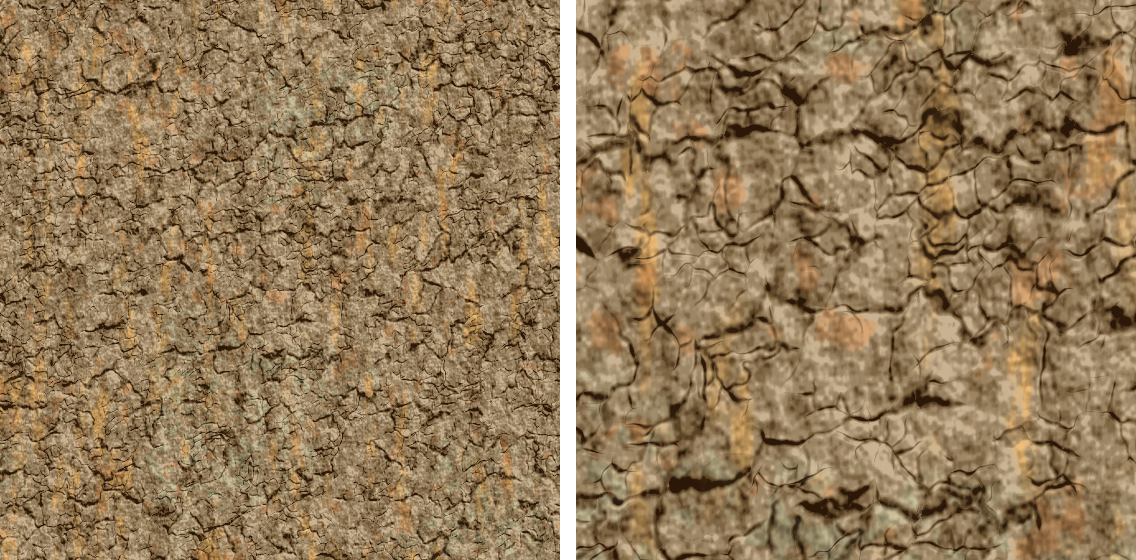
Left: the whole. Right: its middle third, enlarged.
This texture is drawn by a three.js fragment shader. Its source:

```glsl
// Weathered tree bark: small ragged plates split by thin dark cracks, with
// narrow ochre vertical streaks, rust flakes and traces of pale lichen. Warped
// Voronoi borders and fractal noise form a height field lit from the upper right.

varying vec2 vUv;

const vec3 CRACK = vec3(0.17, 0.09, 0.03);
const vec3 DEEP = vec3(0.36, 0.27, 0.15);
const vec3 SHADE = vec3(0.50, 0.40, 0.27);
const vec3 BARK = vec3(0.61, 0.52, 0.39);
const vec3 PALE = vec3(0.79, 0.70, 0.57);
const vec3 OCHRE = vec3(0.77, 0.58, 0.32);
const vec3 RUST = vec3(0.70, 0.45, 0.24);
const vec3 LICHEN = vec3(0.63, 0.64, 0.51);

float hash(vec2 p) {
  vec3 q = fract(p.xyx * 0.1031);
  q += dot(q, q.yzx + 33.33);
  return fract((q.x + q.y) * q.z);
}

vec2 hash2(vec2 p) {
  return vec2(hash(p), hash(p + 71.7));
}

float noise(vec2 p) {
  vec2 cell = floor(p);
  vec2 f = fract(p);
  f = f * f * (3.0 - 2.0 * f);
  float low = mix(hash(cell), hash(cell + vec2(1.0, 0.0)), f.x);
  float high = mix(hash(cell + vec2(0.0, 1.0)), hash(cell + 1.0), f.x);
  return mix(low, high, f.y);
}

float fbm(vec2 p) {
  float sum = 0.0;
  float amplitude = 0.53;
  for (int i = 0; i < 4; i++) {
    sum += amplitude * noise(p);
    p = mat2(1.6, 1.2, -1.2, 1.6) * p + 17.3;
    amplitude *= 0.5;
  }
  return sum;
}

// Voronoi plates: x = distance to border, y = plate value, z = border levelness
vec3 plates(vec2 p) {
  vec2 cell = floor(p);
  vec2 nearest = vec2(8.0);
  vec2 owner = cell;
  for (int y = -1; y <= 1; y++) {
    for (int x = -1; x <= 1; x++) {
      vec2 id = cell + vec2(float(x), float(y));
      vec2 r = id + 0.1 + 0.8 * hash2(id) - p;
      if (dot(r, r) < dot(nearest, nearest)) {
        nearest = r;
        owner = id;
      }
    }
  }
  vec2 border = vec2(8.0, 0.0);
  for (int y = -1; y <= 1; y++) {
    for (int x = -1; x <= 1; x++) {
      vec2 id = cell + vec2(float(x), float(y));
      vec2 r = id + 0.1 + 0.8 * hash2(id) - p;
      vec2 gap = r - nearest;
      if (dot(gap, gap) > 0.0001) {
        vec2 normal = normalize(gap);
        float d = dot(0.5 * (r + nearest), normal);
        if (d < border.x) border = vec2(d, abs(normal.y));
      }
    }
  }
  return vec3(border.x, hash(owner + 5.5), border.y);
}

// Crack depth along a plate border; level cracks are the deepest
float crack(vec3 plate, float width) {
  float line = 1.0 - smoothstep(0.0, width + 0.02, plate.x);
  return line * mix(0.45, 1.0, plate.z) * smoothstep(0.0, 0.06, width);
}

// x = rough surface, y = crack depth, z = plate brightness
vec3 surface(vec2 p) {
  vec2 warp = vec2(fbm(p * vec2(26.0, 20.0)), fbm(p * vec2(24.0, 28.0) + 40.0)) - 0.5;
  vec2 ragged = vec2(noise(p * 120.0), noise(p * 120.0 + 31.0)) - 0.5;
  vec2 q = p + 0.034 * warp + 0.006 * ragged;
  q.x -= 0.25 * q.y;
  vec3 large = plates(q * vec2(27.0, 19.0));
  vec3 small = plates(q * vec2(58.0, 50.0) + 9.0);
  float cracks = crack(large, 0.12 * smoothstep(0.3, 0.8, noise(p * 33.0 + 3.0)));
  cracks = max(cracks, 0.75 * crack(small, 0.14 * smoothstep(0.35, 0.85, noise(p * 42.0 + 60.0))));
  // Slanted fissures, broken into short runs
  float fissure = 1.0 - smoothstep(0.0, 0.036, abs(noise(q * vec2(15.0, 9.0) + 20.0) - 0.5));
  cracks = max(cracks, 0.9 * fissure * smoothstep(0.56, 0.8, noise(p * 25.0 + 80.0)));
  float plateTone = 0.14 * (large.y - 0.5) + 0.13 * (small.y - 0.5);
  return vec3(fbm(p * vec2(88.0, 58.0)), cracks, plateTone);
}

vec3 barkRamp(float tone) {
  vec3 color = mix(CRACK, DEEP, smoothstep(0.0, 0.2, tone));
  color = mix(color, SHADE, smoothstep(0.2, 0.4, tone));
  color = mix(color, BARK, smoothstep(0.4, 0.6, tone));
  return mix(color, PALE, smoothstep(0.6, 0.92, tone));
}

void main() {
  vec2 p = vUv;
  vec3 here = surface(p);
  vec3 lit = surface(p + vec2(0.0014, 0.0028));
  float relief = 1.1 * (here.x - lit.x) + 0.2 * (lit.y - here.y);

  // Fine grain, level striations and faint upright ribs
  float grain = 0.36 * (noise(p * 340.0) - 0.5) + 0.24 * (noise(p * vec2(110.0, 290.0)) - 0.5);
  float ribs = 0.16 * (noise(p * vec2(75.0, 13.0) + 7.0) - 0.5);
  float tone = 0.605 + here.z + 0.5 * (here.x - 0.5) + grain + ribs + relief - 0.5 * here.y;
  vec3 color = barkRamp(tone);

  // Coloured growths keep the light and dark of the bark below
  float light = clamp(0.52 + 0.78 * tone, 0.25, 1.3);
  float wander = 1.2 * fbm(p * vec2(14.0, 18.0));
  float streak = smoothstep(0.62, 0.88, noise(vec2(p.x * 52.0 + wander, p.y * 7.0)));
  streak *= smoothstep(0.34, 0.6, fbm(p * vec2(95.0, 35.0) + 11.0));
  float rust = smoothstep(0.66, 0.74, fbm(p * vec2(40.0, 32.0) + 50.0));
  float lichen = smoothstep(0.62, 0.85, noise(p * 6.0 + 14.0)) * smoothstep(0.52, 0.62, fbm(p * 75.0 + 90.0));
  float exposed = 1.0 - 0.85 * here.y;
  color = mix(color, OCHRE * light, 0.75 * streak * exposed);
  color = mix(color, RUST * light, 0.45 * rust * exposed);
  color = mix(color, LICHEN * light, 0.5 * lichen * exposed);
  gl_FragColor = vec4(color, 1.0);
}
```
